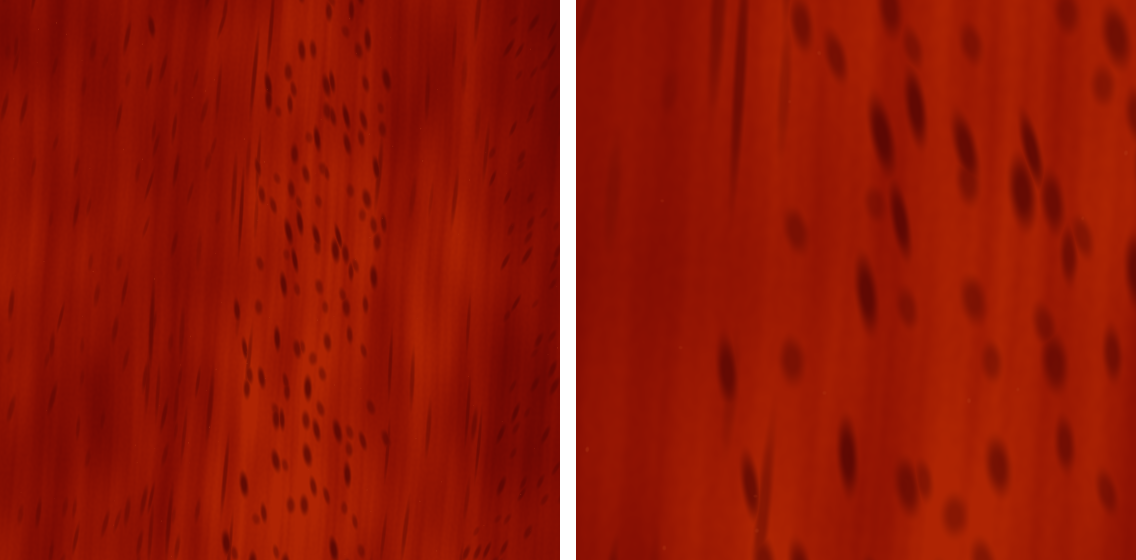
Left: the whole. Right: its middle third, enlarged.
Give the GLSL for this texture, as a WebGL 2 fragment shader.

```glsl
#version 300 es
precision highp float;
// Polished red hardwood: upright grain, a bright central band and dark oval pores.

uniform vec2 u_resolution;
out vec4 fragColor;

const vec3 DEEP_RED = vec3(0.42, 0.03, 0.01);
const vec3 BRIGHT_RED = vec3(0.65, 0.12, 0.01);
const vec3 PORE_COLOR = vec3(0.32, 0.018, 0.012);
const vec3 DUST_COLOR = vec3(0.72, 0.25, 0.10);
const float GREEN_CURVE = 1.6;    // green rises later than red
const float GRAIN_LEAN = 0.06;    // sideways drift of the fibres per height
const float GRAIN_WAVE = 0.016;
const float BASE_TONE = 0.53;
const float BAND_CENTER = 0.555;
const float BAND_WIDTH = 0.12;
const float BAND_GLOW = 0.44;
const float HEIGHT_FADE = 0.24;   // darker towards the top
const float CLOUD_AMOUNT = 0.46;
const float MOTTLE_AMOUNT = 0.24;
const float STREAK_AMOUNT = 0.38;
const float FIBRE_AMOUNT = 0.17;
const float SPECKLE_AMOUNT = 0.06;
const float JITTER = 0.9;

// A family of scattered marks
struct Marks {
    vec2 cell;      // spacing
    vec2 size;      // half width, half height
    float tilt;     // positive leans right towards the top
    float center;   // middle of the strip they grow in
    float reach;    // half width of that strip
    float chance;
    float seed;
};

const Marks BAND_PORES = Marks(vec2(0.026, 0.052), vec2(0.0078, 0.0185), -0.18, 0.56, 0.15, 0.62, 3.0);
const Marks RIGHT_PORES = Marks(vec2(0.028, 0.042), vec2(0.0062, 0.0145), 0.36, 0.97, 0.12, 0.55, 17.0);
const Marks LEFT_PORES = Marks(vec2(0.036, 0.075), vec2(0.0056, 0.0240), 0.13, 0.16, 0.30, 0.46, 31.0);
const Marks LONG_STREAKS = Marks(vec2(0.026, 0.170), vec2(0.0054, 0.0620), 0.01, 0.36, 0.13, 0.34, 47.0);
const Marks SIDE_STREAKS = Marks(vec2(0.028, 0.150), vec2(0.0052, 0.0500), 0.03, 0.77, 0.12, 0.40, 59.0);
const Marks DUST = Marks(vec2(0.045, 0.045), vec2(0.0014, 0.0014), 0.0, 0.5, 0.9, 0.22, 71.0);

vec2 hash22(vec2 p) {
    vec3 q = fract(p.xyx * vec3(0.1031, 0.1030, 0.0973));
    q += dot(q, q.yzx + 33.33);
    return fract((q.xx + q.yz) * q.zy);
}

float cornerSlope(vec2 corner, vec2 offset) {
    float angle = 6.28318 * hash22(corner).x;
    return dot(vec2(cos(angle), sin(angle)), offset);
}

float gradientNoise(vec2 p) {
    vec2 i = floor(p), f = p - i;
    vec2 w = f * f * f * (f * (f * 6.0 - 15.0) + 10.0);
    vec2 e = vec2(1.0, 0.0);
    float low = mix(cornerSlope(i, f), cornerSlope(i + e, f - e), w.x);
    float high = mix(cornerSlope(i + e.yx, f - e.yx), cornerSlope(i + 1.0, f - 1.0), w.x);
    return mix(low, high, w.y);
}

float bump(float x, float center, float width) {
    float d = (x - center) / width;
    return exp(-d * d);
}

// Coverage of one family of soft ovals on a jittered grid
float scatter(vec2 p, Marks m) {
    vec2 home = floor(p / m.cell);
    float cover = 0.0;
    for (int j = -1; j <= 1; j++) {
        for (int i = -1; i <= 1; i++) {
            vec2 id = home + vec2(i, j);
            vec2 place = hash22(id + m.seed);
            vec2 trait = hash22(id + m.seed + 211.0);
            vec2 center = (id + 0.5 + JITTER * (place - 0.5)) * m.cell;
            float inside = 1.0 - smoothstep(0.6, 1.0, abs(center.x - m.center) / m.reach);
            float cluster = 1.0 + 1.8 * gradientNoise(center * vec2(8.0, 11.0) + m.seed);
            float present = step(trait.x, m.chance * inside * cluster);

            vec2 d = p - center;
            d.x -= (m.tilt + 0.2 * (place.y - 0.5) * step(m.size.y, 0.03)) * d.y;
            vec2 size = m.size * mix(vec2(0.7, 0.6), vec2(1.1, 1.35), vec2(place.x, trait.y));
            float oval = 1.0 - smoothstep(0.3, 1.25, length(d / size));
            cover = max(cover, present * oval * mix(0.4, 1.0, trait.y));
        }
    }
    return cover;
}

void main() {
    vec2 uv = gl_FragCoord.xy / u_resolution;

    // Coordinates that follow the fibres
    vec2 grain = uv;
    grain.x -= GRAIN_LEAN * (uv.y - 0.5) + GRAIN_WAVE * gradientNoise(uv * vec2(4.0, 2.5));

    // Broad light and dark strips
    float band = bump(grain.x, BAND_CENTER, BAND_WIDTH);
    float tone = BASE_TONE + BAND_GLOW * band;
    tone += 0.22 * bump(grain.x, 0.81, 0.07) + 0.14 * bump(grain.x, 0.0, 0.08);
    tone -= 0.20 * bump(grain.x, 0.99, 0.09) + 0.12 * bump(grain.x, 0.70, 0.03);
    tone += HEIGHT_FADE * (0.5 - uv.y);

    // Clouds, streaks and fine fibres
    tone += CLOUD_AMOUNT * gradientNoise(grain * vec2(6.0, 2.6) + 5.0);
    tone += MOTTLE_AMOUNT * gradientNoise(grain * vec2(14.0, 7.0) + 41.0);
    tone += STREAK_AMOUNT * gradientNoise(grain * vec2(30.0, 1.8) + 13.0);
    tone += FIBRE_AMOUNT * mix(0.7, 1.2, band) * gradientNoise(grain * vec2(105.0, 3.5) + 29.0);
    tone += SPECKLE_AMOUNT * gradientNoise(uv * vec2(170.0, 120.0));
    tone = clamp(tone, 0.0, 1.15);
    vec3 color = mix(DEEP_RED, BRIGHT_RED, vec3(tone, pow(tone, GREEN_CURVE), tone));

    // Pores and dark streaks, then pale dust
    float dark = 0.82 * scatter(grain, BAND_PORES);
    dark = max(dark, 0.66 * scatter(grain, RIGHT_PORES));
    dark = max(dark, 0.48 * scatter(grain, LEFT_PORES));
    dark = max(dark, 0.58 * scatter(grain, LONG_STREAKS));
    dark = max(dark, 0.48 * scatter(grain, SIDE_STREAKS));
    color = mix(color, PORE_COLOR, dark);
    color = mix(color, DUST_COLOR, 0.35 * scatter(uv, DUST));

    fragColor = vec4(color, 1.0);
}
```
